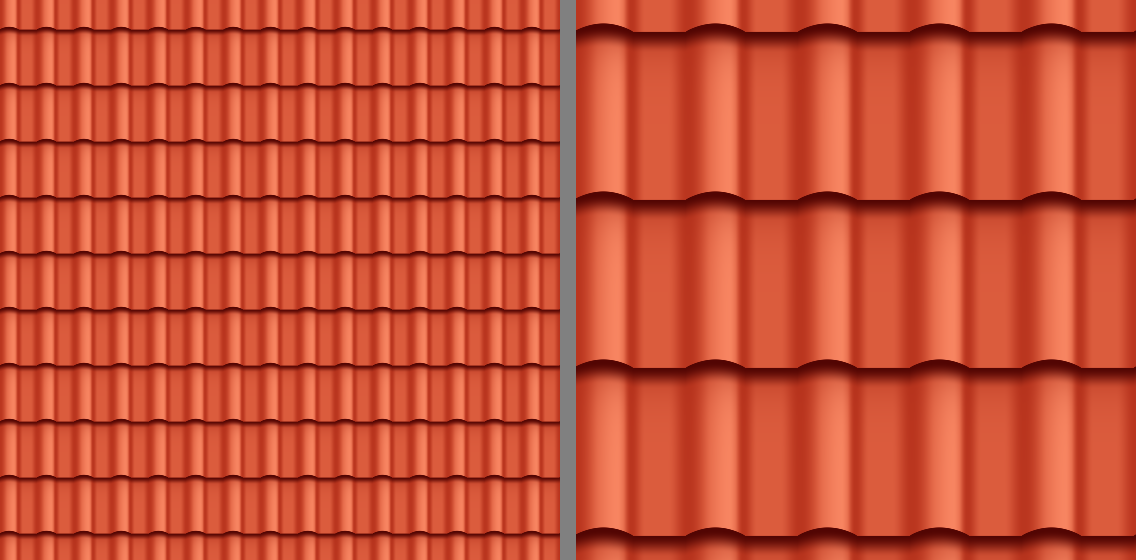
Left: the whole. Right: its middle third, enlarged.
Reproduce this texture procedurally as a Shadertoy shader.

```glsl
// Terracotta roof tiles: 15 columns of rounded ridges and flat pans in 10 overlapping rows.

// Amount of light on the rounded ridge; u runs across one tile, ridge first.
float ridgeLight(float u) {
    return smoothstep(0.06, 0.37, u) * (1.0 - smoothstep(0.37, 0.48, u));
}

// Dark creases where the ridge meets the pan on either side.
float creaseShade(float u) {
    float leftCrease = smoothstep(0.82, 0.99, u) + 1.0 - smoothstep(0.01, 0.21, u);
    float rightCrease = smoothstep(0.42, 0.49, u) * (1.0 - smoothstep(0.50, 0.62, u));
    return max(leftCrease, rightCrease);
}

void mainImage(out vec4 fragColor, in vec2 fragCoord) {
    vec2 uv = fragCoord / iResolution.xy;
    float u = fract(uv.x * 15.0);

    // The lower rim of each row lifts into a flattened arch over the ridge.
    float across = fract(u + 0.02) / 0.53;
    float arch = across < 1.0 ? pow(sin(across * 3.14159), 0.8) : 0.0;
    float below = fract((1.0 - uv.y) * 10.0 - 0.520 + 0.05 * arch);
    float rim = smoothstep(0.0, 10.0 / iResolution.y, below);

    vec3 clay = vec3(0.86, 0.36, 0.24);
    vec3 lit = vec3(0.97, 0.52, 0.38);
    vec3 crease = vec3(0.73, 0.21, 0.12);
    vec3 shade = vec3(0.68, 0.18, 0.10);
    vec3 gap = vec3(0.32, 0.02, 0.01);

    // Cross section of the tile
    vec3 color = mix(clay, lit, ridgeLight(u));
    color = mix(color, crease, creaseShade(u));

    // Soft shade, then the dark gap, beneath the overlapping row
    float depth = max(below - 0.018 * arch, 0.0);
    color = mix(color, shade, 0.95 * exp(-9.0 * depth) * rim);
    color = mix(color, gap, (1.0 - smoothstep(0.0, 0.13, depth)) * rim);

    fragColor = vec4(color, 1.0);
}
```
